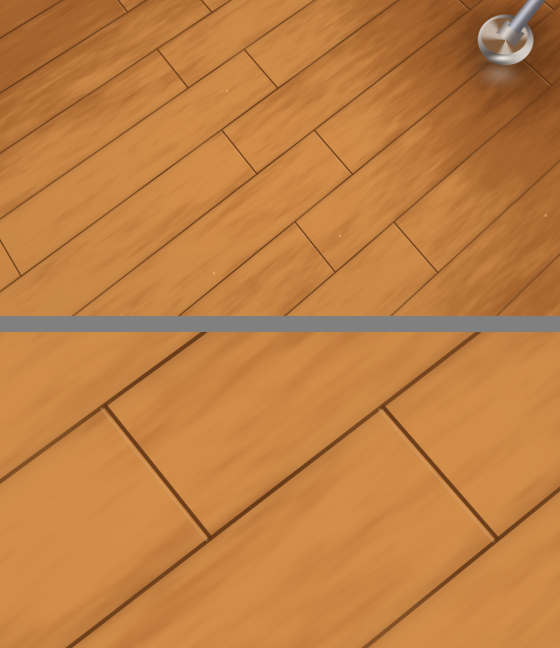
Top, the full canvas; bottom, a detail of the centre.
Give the GLSL for this texture, as a WebGL 1 fragment shader.

```glsl
precision highp float;
// Staggered wooden floor boards seen in slight perspective, with a chrome post foot.
// A projective map turns the canvas into rows and lengths of board; noise stretched
// along the boards gives the grain, and soft fields give the light and shadow.
uniform vec2 u_resolution;

float hash(vec2 p) {
  vec3 q = fract(p.xyx * 0.1031);
  q += dot(q, q.yzx + 33.33);
  return fract((q.x + q.y) * q.z);
}

float noise(vec2 p) {
  vec2 i = floor(p), f = fract(p);
  f = f * f * (3.0 - 2.0 * f);
  return mix(mix(hash(i), hash(i + vec2(1.0, 0.0)), f.x),
             mix(hash(i + vec2(0.0, 1.0)), hash(i + vec2(1.0, 1.0)), f.x), f.y);
}

float fbm(vec2 p) {
  float sum = 0.0, amp = 0.5;
  for (int i = 0; i < 4; i++) {
    sum += amp * noise(p);
    p = p * 2.03 + 17.1;
    amp *= 0.5;
  }
  return sum;
}

// Coverage of a shape whose signed distance is d
float fill(float d, float soft) {
  return 1.0 - smoothstep(-soft, soft, d);
}

// Signed distance to an ellipse, approximately
float ellipse(vec2 p, vec2 r) {
  return (length(p / r) - 1.0) * min(r.x, r.y);
}

float glow(vec2 p, vec2 r) {
  p /= r;
  return exp(-dot(p, p));
}

vec3 floorColor(vec2 p, float px) {
  // Perspective board coordinates
  float depth = 4.819 - p.y;
  float across = (6.481 - p.x) / depth;
  float along = (p.x + 2.674) / depth;
  float row = (1.645 - across) / 0.0696;
  float rowId = floor(row);
  float board = (along - 0.798) / 0.283 - 0.244 * mod(rowId, 2.0);
  vec2 id = vec2(floor(board), rowId) + 40.0;

  // Grain, mottling and tone of each board
  vec2 g = vec2(board, row) + 9.0 * hash(id);
  float streak = fbm(g * vec2(7.0, 9.0)) - 0.47;
  float fine = noise(g * vec2(26.0, 25.0)) - 0.5;
  float mottle = fbm(g * vec2(5.0, 2.0) + 31.0) - 0.47;
  float tone = hash(id + 7.0) - 0.5;

  // Shadow in the upper right, dimmer upper left and lower right
  float shade = 0.08 + 0.82 * glow(p - vec2(1.74, 0.79), vec2(0.40, 0.30));
  shade += 0.32 * glow(p - vec2(1.38, 1.05), vec2(0.32, 0.24));
  shade += 0.42 * smoothstep(1.0, 0.05, p.x + 1.25 * (1.0 - p.y));
  shade += 0.30 * smoothstep(1.15, 1.8, p.x) * smoothstep(0.75, 0.2, p.y);
  shade += 0.42 * streak + 0.09 * fine + 0.28 * mottle + 0.10 * tone;
  shade = clamp(shade, 0.0, 1.1);
  vec3 col = mix(vec3(0.79, 0.53, 0.275), vec3(0.65, 0.39, 0.18), smoothstep(0.0, 0.5, shade));
  col = mix(col, vec3(0.47, 0.255, 0.10), smoothstep(0.45, 1.1, shade));
  col *= 1.0 + 0.05 * glow(p - vec2(0.85, 0.45), vec2(0.55, 0.4));

  // Distances on the canvas to the nearest long seam and end joint
  float seam = (fract(row + 0.5) - 0.5) * 0.0696 * depth / sqrt(1.0 + across * across);
  float joint = (fract(board + 0.5) - 0.5) * 0.283 * depth / sqrt(1.0 + along * along);
  float seamId = floor(row + 0.5);
  float wear = 0.5 + 0.4 * noise(vec2(along * 22.0, seamId * 5.3 + 60.0));
  wear *= 1.0 - 0.4 * smoothstep(1.15, 1.7, p.x);
  vec3 groove = vec3(0.36, 0.19, 0.07);
  col *= 1.0 - 0.10 * exp(-abs(seam) / 0.008);
  col = mix(col, groove, wear * fill(abs(seam) - 0.0021, px));
  col = mix(col, groove, 0.85 * fill(abs(joint) - 0.0021, px));

  // Pale worn edge beside some of the joints
  float edge = fill(abs(joint + 0.005) - 0.001, px) * step(0.5, hash(vec2(rowId, 3.0) + 50.0));
  col = mix(col, vec3(0.84, 0.68, 0.50), 0.35 * edge);

  // Sparse pale specks
  vec2 cell = floor(p * 5.0);
  vec2 at = (cell + 0.2 + 0.6 * vec2(hash(cell + 11.0), hash(cell + 23.0))) / 5.0;
  float speck = fill(length(p - at) - 0.004, px) * step(0.88, hash(cell + 5.0));
  return mix(col, vec3(0.90, 0.72, 0.48), 0.65 * speck);
}

// Chrome flange, collar and slanted post
vec3 addPost(vec3 col, vec2 p, float px) {
  vec2 q = p - vec2(1.600, 0.874);
  vec3 chrome = vec3(0.84, 0.81, 0.78), steel = vec3(0.42, 0.38, 0.37);
  col *= 1.0 - 0.35 * glow(q - vec2(0.0, -0.02), vec2(0.12, 0.10));
  col = mix(col, chrome, 0.35 * glow(q - vec2(-0.02, -0.11), vec2(0.05, 0.03)));

  // Flange: bright rim around a plate with warm reflections
  float rim = ellipse(q, vec2(0.088, 0.080));
  float turn = atan(q.y, q.x);
  float gleam = 0.5 + 0.5 * cos(2.0 * turn + 1.2);
  col = mix(col, mix(steel * 0.75, chrome, gleam), fill(rim, px));
  vec3 plate = mix(vec3(0.50, 0.36, 0.24), chrome, 0.75 * smoothstep(0.3, 0.95, 0.5 + 0.5 * sin(3.0 * turn)));
  col = mix(col, plate, fill(ellipse(q - vec2(-0.004, 0.012), vec2(0.074, 0.058)), px));
  col = mix(col, vec3(0.97, 0.95, 0.92), 0.9 * glow(q - vec2(-0.01, -0.058), vec2(0.035, 0.010)));

  // Post with a rounded cross shade, and the collar at its base
  vec2 dir = normalize(vec2(0.62, 0.78));
  vec2 b = q - vec2(0.008, 0.012);
  float side = dot(b, vec2(dir.y, -dir.x)), up = dot(b, dir);
  float collar = max(abs(side) - 0.036, abs(up - 0.012) - 0.026);
  col = mix(col, mix(steel, chrome, glow(vec2(side + 0.012), vec2(0.025))), fill(collar, px));
  float post = max(abs(side) - 0.022, 0.025 - up);
  vec3 metal = mix(vec3(0.36, 0.35, 0.38), vec3(0.76, 0.76, 0.80), glow(vec2(side + 0.007), vec2(0.017)));
  return mix(col, metal, fill(post, px));
}

void main() {
  vec2 p = gl_FragCoord.xy / u_resolution.y;
  float px = 0.8 / u_resolution.y;
  gl_FragColor = vec4(addPost(floorColor(p, px), p, px), 1.0);
}
```
